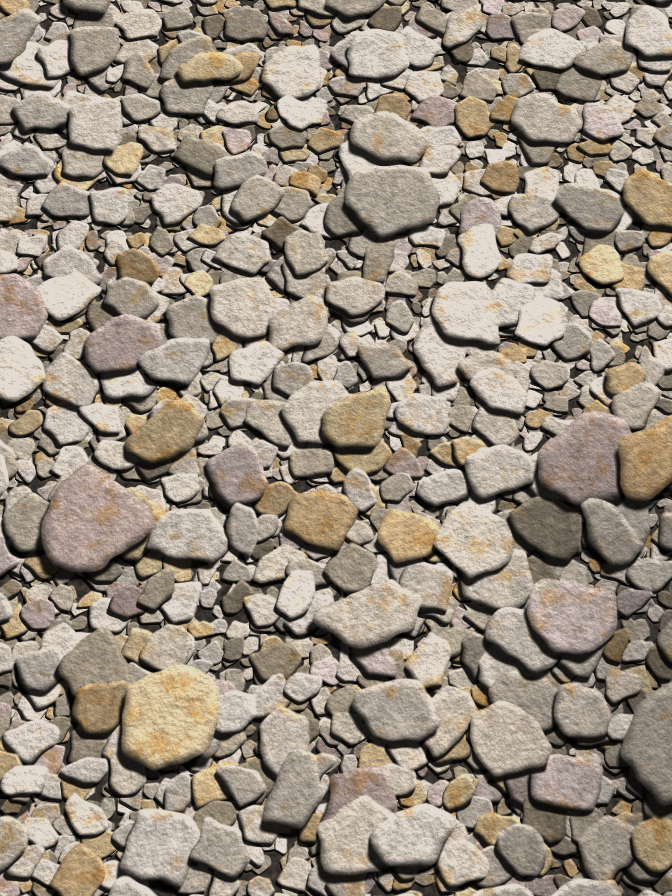
Write a Shadertoy shader that draws this texture.

```glsl
vec2 hash2(vec2 p) {
    vec3 v = fract(p.xyx * vec3(0.1031, 0.1030, 0.0973));
    v += dot(v, v.yzx + 33.33);
    return fract((v.xx + v.yz) * v.zy);
}

float gradientNoise(vec2 p) {
    vec2 i = floor(p), f = p - i;
    vec2 u = f * f * f * (f * (f * 6.0 - 15.0) + 10.0);
    float a = dot(hash2(i) - 0.5, f);
    float b = dot(hash2(i + vec2(1, 0)) - 0.5, f - vec2(1, 0));
    float c = dot(hash2(i + vec2(0, 1)) - 0.5, f - vec2(0, 1));
    float d = dot(hash2(i + 1.0) - 0.5, f - 1.0);
    return 2.0 * mix(mix(a, b, u.x), mix(c, d, u.x), u.y);
}

float fbm(vec2 p) {
    float sum = 0.0, gain = 0.55;
    for (int i = 0; i < 4; i++) {
        sum += gain * gradientNoise(p);
        p = mat2(1.6, 1.2, -1.2, 1.6) * p + 7.3;
        gain *= 0.6;
    }
    return sum;
}

// Rounded convex polygon: x is the distance, yz the outward direction
vec3 stoneShape(vec2 q, float radius, float squash, float turn, vec2 seed) {
    float k = 17.0 / radius, sum = 0.0;
    vec2 pull = vec2(0.0);
    for (int i = 0; i < 7; i++) {
        vec2 rnd = hash2(seed + float(i) * 3.7);
        float a = (float(i) + 0.75 * rnd.x) * 6.2832 / 7.0;
        vec2 dir = vec2(cos(a), sin(a));
        float reach = radius * length(vec2(cos(a - turn), squash * sin(a - turn)));
        float e = exp(k * (dot(q, dir) - reach * (0.8 + 0.35 * rnd.y)));
        sum += e;
        pull += e * dir;
    }
    return vec3(log(sum) / k, pull / sum);
}

vec3 stoneColour(vec2 pick, float chips, float stain) {
    vec3 c = mix(vec3(0.69, 0.645, 0.585), vec3(0.83, 0.79, 0.75), pick.x);
    if (pick.y < 0.08 + 0.22 * chips) c = mix(vec3(0.50, 0.455, 0.385), vec3(0.66, 0.62, 0.56), pick.x);
    else if (pick.y > 0.86) c = mix(vec3(0.66, 0.56, 0.42), vec3(0.78, 0.70, 0.56), pick.x);
    else if (pick.y > 0.78) c = mix(vec3(0.62, 0.55, 0.52), vec3(0.74, 0.68, 0.66), pick.x);
    float rust = smoothstep(0.06, 0.34, stain + 0.12 * (pick.y - 0.5));
    return mix(c, c * vec3(0.95, 0.82, 0.62), 0.75 * rust);
}

void mainImage(out vec4 fragColor, in vec2 fragCoord) {
    vec2 p = fragCoord / iResolution.x;
    float pixel = 1.1 / iResolution.x;

    // Stones shrink gently towards the far edge
    p = vec2(p.x - 0.5, p.y) * (0.92 + 0.2 * p.y);

    // Surface detail shared by all stones
    float mottle = fbm(p * 38.0);
    float stain = fbm(p * 21.0 + 40.0);
    float grain = fbm(p * 100.0);
    float relief = grain - fbm((p + vec2(0.0008, 0.002)) * 100.0);
    float dim = 1.0 - 0.25 * smoothstep(0.15, 0.5, p.x) * (1.0 - smoothstep(0.45, 0.85, p.y));
    p += 0.008 * vec2(gradientNoise(p * 32.0), gradientNoise(p * 32.0 + 19.0));
    vec3 sun = normalize(vec3(0.28, 0.72, 0.75));
    vec3 colour = vec3(0.22, 0.20, 0.18) * (1.0 + grain);

    // Layers from fine chips up to large stones
    for (int layer = 0; layer < 5; layer++) {
        float level = float(layer) / 4.0;
        float cells = 36.0 * pow(0.18, level);
        float presence = mix(1.0, 0.42, level * level);
        vec2 home = floor(p * cells);
        for (int j = 1; j >= -1; j--)
        for (int i = -1; i <= 1; i++) {
            vec2 id = home + vec2(i, j);
            vec2 seed = id + 71.0 + float(layer) * 137.0;
            vec2 look = hash2(seed + 5.1), form = hash2(seed + 9.4), pick = hash2(seed + 23.8);
            if (look.x > presence) continue;
            float radius = mix(0.46 - 0.1 * level, 0.64, form.x * form.x) / cells;
            vec2 q = p - (id + 0.2 + 0.6 * hash2(seed)) / cells;
            if (length(q) > radius * 1.7) continue;
            float squash = mix(0.5, 0.95, form.y);
            float turn = (look.y - 0.5) * 2.8 - 0.1;

            // Shadow on the ground, then the lit stone over it
            vec2 towardSun = vec2(0.08, 0.19) * radius;
            float shadowEdge = stoneShape(q + towardSun, radius, squash, turn, seed).x / radius;
            colour *= 1.0 - 0.87 * (1.0 - smoothstep(-0.05, 0.03, shadowEdge));

            vec3 shape = stoneShape(q, radius, squash, turn, seed);
            float rim = smoothstep(-0.26, 0.02, shape.x / radius);
            vec2 tilt = (hash2(seed + 31.0) - 0.5) * 0.4 + vec2(0.0, 0.06);
            vec3 normal = normalize(vec3(shape.yz * rim * rim * 1.1 + tilt, 1.0));
            float light = 0.14 + 1.19 * max(dot(normal, sun), 0.0);
            light *= 1.0 + 0.32 * mottle + 0.22 * grain + 0.6 * relief;
            vec3 face = stoneColour(pick, 1.0 - level, stain) * light * dim;
            face = min(face, vec3(0.89, 0.86, 0.82));
            colour = mix(colour, face, 1.0 - smoothstep(-pixel, pixel, shape.x));
        }
    }
    fragColor = vec4(clamp(colour, 0.0, 1.0), 1.0);
}
```
